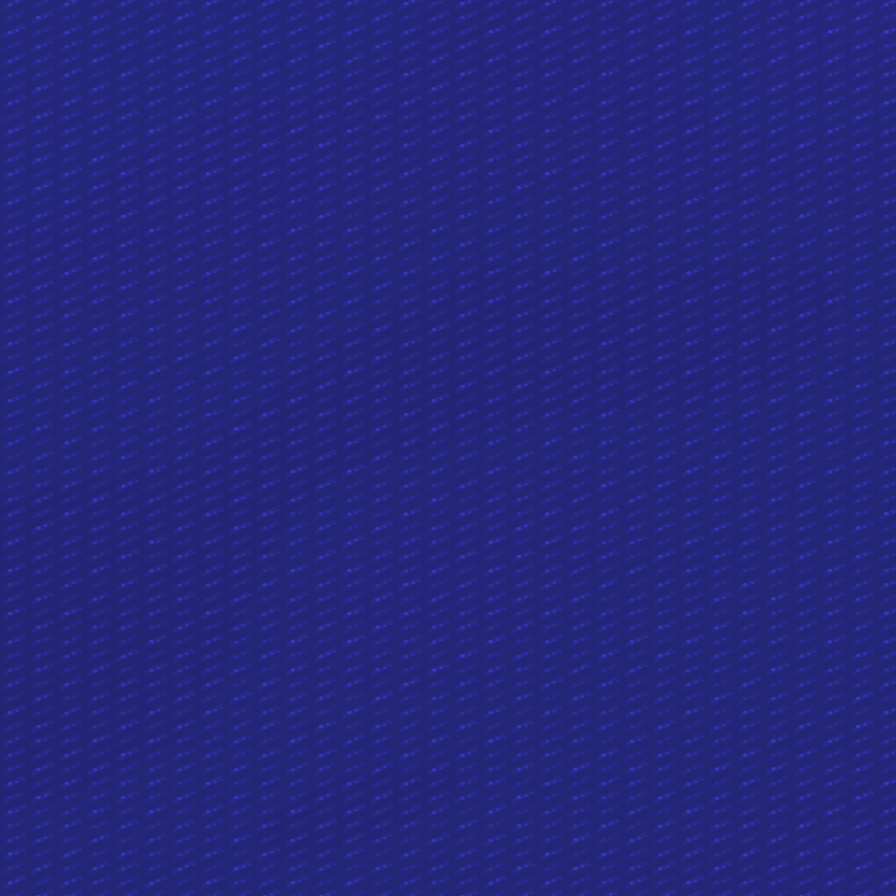
Give the GLSL for this texture, as a Shadertoy shader.

```glsl
float hash(vec2 p) {
    vec3 q = fract(vec3(p.xyx) * 0.1031);
    q += dot(q, q.yzx + 33.33);
    return fract((q.x + q.y) * q.z);
}

float noise(vec2 p) {
    vec2 i = floor(p), f = fract(p);
    f = f * f * (3.0 - 2.0 * f);
    return mix(mix(hash(i), hash(i + vec2(1, 0)), f.x),
               mix(hash(i + vec2(0, 1)), hash(i + vec2(1, 1)), f.x), f.y);
}

void mainImage(out vec4 fragColor, in vec2 fragCoord) {
    vec2 uv = fragCoord / iResolution.xy;
    float pixel = 1.0 / iResolution.y;
    vec3 ground = vec3(0.138, 0.143, 0.462);
    vec3 rib = vec3(0.162, 0.162, 0.54);
    vec3 glint = vec3(0.21, 0.215, 0.73);

    // Sheared grid: each column climbs one row
    vec2 repeats = vec2(31.7, 63.2);
    vec2 weave = uv * repeats;
    weave.y -= weave.x;
    vec2 cell = floor(weave), f = fract(weave);

    // Rows alternate between raised and sunken threads
    float raised = 0.5 + 0.5 * cos(6.2832 * cell.y / 2.4);

    // Short, broken diagonal dash
    float thread = noise(uv * vec2(170.0, 300.0));
    float dash = 1.0 - smoothstep(0.1, 0.28, abs(f.y - 0.52));
    dash *= smoothstep(0.05, 0.2, f.x) * (1.0 - smoothstep(0.75, 0.95, f.x));
    vec3 color = mix(ground, rib, dash * (0.35 + 0.4 * raised + 0.25 * thread));

    // Bright stitches along the dash
    float stitches = 0.0;
    for (int i = 0; i < 3; i++) {
        float k = float(i);
        float vary = hash(cell + 37.0 * k + 200.0);
        vec2 center = vec2(0.36 + 0.25 * k, 0.56 - 0.1 * k + 0.1 * (vary - 0.5));
        vec2 d = (f - center) / repeats;
        d.y += 0.5 * d.x;
        float dist = length(d * vec2(0.75, 1.0)) - 0.0019 + 0.0003 * k;
        float spot = 1.0 - smoothstep(-0.5 * pixel, 0.5 * pixel, dist);
        stitches = max(stitches, spot * (1.0 - 0.3 * k) * (0.3 + 0.7 * raised) * (0.8 + 0.3 * vary));
    }
    color = mix(color, glint, min(stitches, 1.0));

    // Broad, faint unevenness of the dye
    float dye = noise(vec2(uv.x * 3.0 - uv.y, uv.y * 4.0 - uv.x) + 7.0);
    color *= 0.98 + 0.04 * dye + 0.04 * smoothstep(0.5, 1.0, uv.y);
    fragColor = vec4(color, 1.0);
}
```
